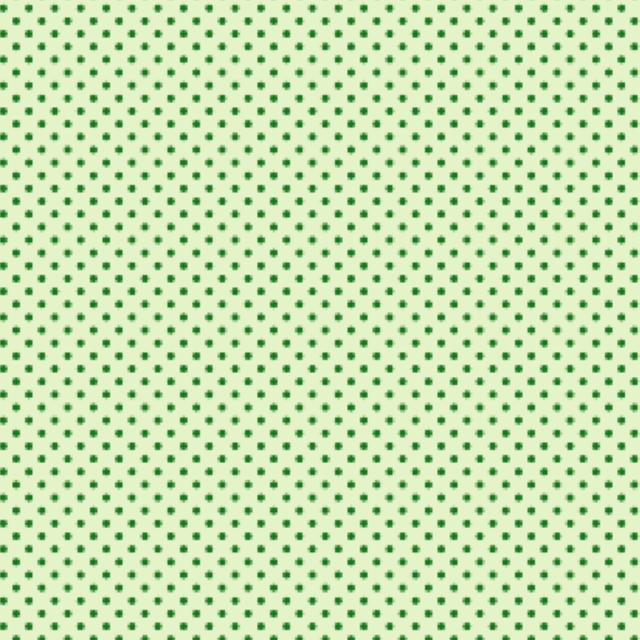
Give the GLSL for this pattern, as a Shadertoy shader.

```glsl
// Staggered small green dots on pale green, softened by a coarse print grain.

const float REPEATS = 24.84;                   // dot pairs across and down
const vec2  ORIGIN = vec2(0.0051, 0.9873);     // centre of one dot
const float RADIUS = 0.144;                    // in repeats
const float SOFTNESS = 0.048;                  // half width of the dot edge, in repeats
const float GRAIN = 256.0;                     // grain cells across the canvas
const vec3  GROUND = vec3(0.895, 0.955, 0.785);
const vec3  INK = vec3(0.10, 0.45, 0.12);

// Distance to the nearest dot centre of the staggered lattice
float dotDistance(vec2 q) {
    vec2 corner = fract(q + 0.5) - 0.5;
    vec2 middle = fract(q) - 0.5;
    return min(length(corner), length(middle));
}

// Ink coverage at the centre of one grain cell
float cellInk(vec2 cell) {
    vec2 q = ((cell + 0.5) / GRAIN - ORIGIN) * REPEATS;
    return 1.0 - smoothstep(RADIUS - SOFTNESS, RADIUS + SOFTNESS, dotDistance(q));
}

// Coverage blended between the four nearest cells
float grainedInk(vec2 p) {
    vec2 g = p * GRAIN - 0.5;
    vec2 cell = floor(g);
    vec2 w = smoothstep(0.0, 1.0, g - cell);
    float lower = mix(cellInk(cell), cellInk(cell + vec2(1.0, 0.0)), w.x);
    float upper = mix(cellInk(cell + vec2(0.0, 1.0)), cellInk(cell + 1.0), w.x);
    return mix(lower, upper, w.y);
}

void mainImage(out vec4 fragColor, in vec2 fragCoord) {
    vec2 p = fragCoord / iResolution.xy;
    fragColor = vec4(mix(GROUND, INK, grainedInk(p)), 1.0);
}
```
